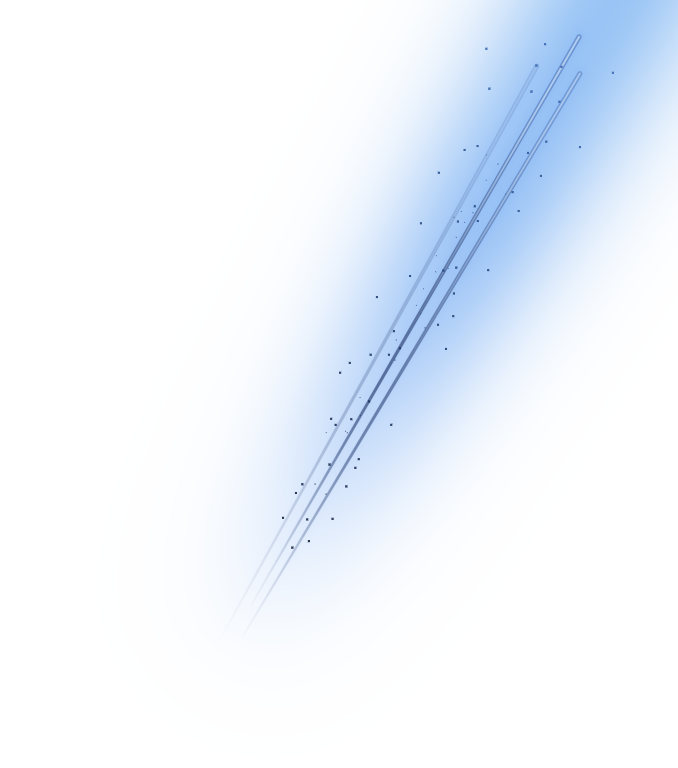
A WebGL 1 fragment shader for this background:

```glsl
precision highp float;
// A slanted blue beam on white, widening and brightening to the upper right.
// Three tapered tubes run along it as segment distances, over a Gaussian glow;
// hashed loops scatter small dark specks around the beam axis.

uniform vec2 u_resolution;

const vec2 BASE = vec2(0.293, 0.14);    // lower end of the beam
const vec2 AXIS = vec2(0.506, 0.8625);  // unit direction, up and right

float hash(float n) {
  n = fract(n * 0.1031);
  n *= n + 33.33;
  n *= n + n;
  return fract(n);
}

// Soft beam: a bright core inside a faint wide halo
vec3 beamGlow(vec2 p) {
  vec2 q = p - BASE;
  float along = dot(q, AXIS);
  float across = dot(q, vec2(AXIS.y, -AXIS.x));
  float t = clamp(along, 0.0, 1.0);
  float width = mix(0.062, 0.088, t);
  float core = exp(-0.5 * across * across / (width * width));
  core *= smoothstep(-0.06, 0.74, along);
  float halo = exp(-across * across / 0.026);
  halo *= 0.07 * smoothstep(-0.2, 0.35, along);
  vec3 blue = mix(vec3(0.62, 0.76, 0.97), vec3(0.60, 0.77, 0.96), t);
  return mix(vec3(1.0), blue, clamp(core + halo * (1.0 - core), 0.0, 1.0));
}

// Tapered tube from tail to head: dark rim, pale core towards the head
vec3 drawTube(vec3 color, vec2 p, vec2 tail, vec2 head, float opacity) {
  float pixel = 0.75 / u_resolution.y;
  vec2 span = head - tail;
  float h = clamp(dot(p - tail, span) / dot(span, span), 0.0, 1.0);
  float d = length(p - tail - span * h);
  float radius = mix(0.0012, 0.0032, h);
  float fade = opacity * smoothstep(-0.05, 0.42, h);

  float aura = exp(-d / 0.006) * 0.3 * h * opacity;
  color = mix(color, vec3(0.45, 0.64, 0.94), aura);

  vec3 rim = mix(vec3(0.27, 0.36, 0.55), vec3(0.36, 0.52, 0.78),
                 smoothstep(0.45, 1.0, h));
  float body = 1.0 - smoothstep(radius - pixel, radius + pixel, d);
  color = mix(color, rim, body * fade * 0.85);

  float inner = 1.0 - smoothstep(0.0, radius * 0.5 + pixel, d);
  float shine = inner * smoothstep(0.4, 0.95, h) * opacity;
  return mix(color, vec3(0.77, 0.87, 0.98), shine * 0.85);
}

// Square speck placed relative to the beam axis
vec3 drawSpeck(vec3 color, vec2 p, float along, float across,
               float size, float opacity) {
  vec2 center = BASE + AXIS * along + vec2(AXIS.y, -AXIS.x) * across;
  vec2 q = abs(p - center);
  float pixel = 0.5 / u_resolution.y;
  float mask = 1.0 - smoothstep(size - pixel, size + pixel, max(q.x, q.y));
  vec3 ink = mix(vec3(0.02, 0.05, 0.13), vec3(0.24, 0.44, 0.76), along);
  return mix(color, ink, mask * opacity);
}

void main() {
  vec2 p = gl_FragCoord.xy / u_resolution.y;
  p.x += 0.5 * (452.0 / 512.0 - u_resolution.x / u_resolution.y);
  vec3 color = beamGlow(p);

  // Tubes
  color = drawTube(color, p, vec2(0.284, 0.163), vec2(0.699, 0.914), 0.36);
  color = drawTube(color, p, vec2(0.327, 0.212), vec2(0.754, 0.952), 1.0);
  color = drawTube(color, p, vec2(0.316, 0.171), vec2(0.755, 0.904), 0.85);

  // Larger specks spread wider towards the head
  for (int i = 0; i < 52; i++) {
    float n = float(i);
    float along = 0.16 + 0.77 * (n + hash(n + 3.7)) / 52.0;
    float across = (hash(n + 71.3) * 2.0 - 1.1) * (0.015 + 0.1 * along);
    color = drawSpeck(color, p, along, across, 0.0014, 0.9);
  }

  // Fine dust close to the axis
  for (int i = 0; i < 26; i++) {
    float n = float(i) + 200.0;
    float along = 0.25 + 0.58 * hash(n + 5.1);
    float across = -0.015 + 0.05 * (hash(n + 47.9) - 0.5);
    color = drawSpeck(color, p, along, across, 0.0007, 0.6);
  }

  gl_FragColor = vec4(color, 1.0);
}
```
